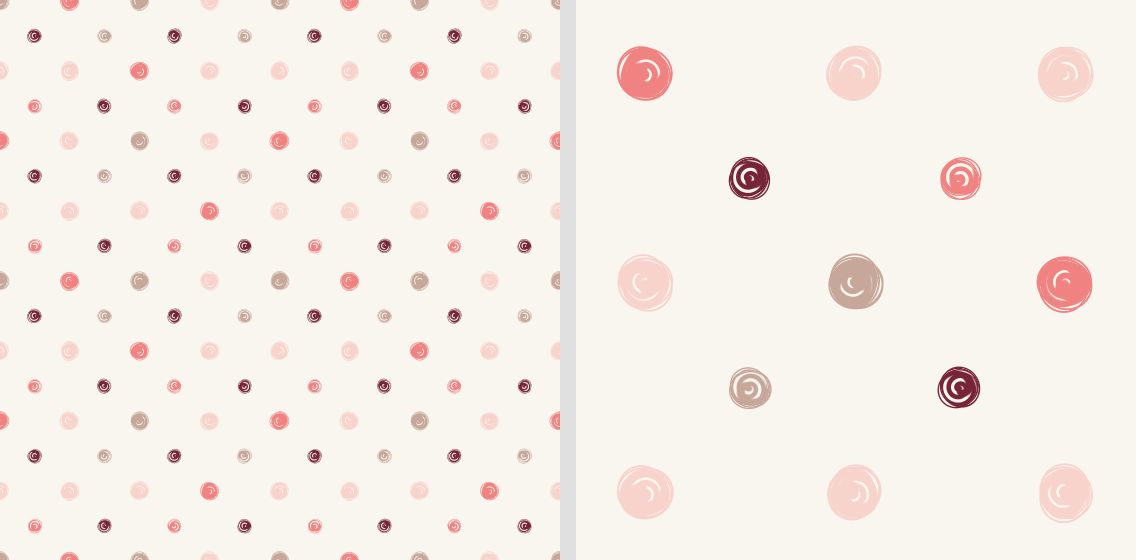
Left, the full canvas; right, a detail of the centre.
Reproduce this pattern procedurally as a WebGL 2 fragment shader.

```glsl
#version 300 es
precision highp float;

uniform vec2 u_resolution;
out vec4 outColor;

const float TAU = 6.2831853;
const float CELLS = 8.0;                  // dots across and down
const float MOTIF = 4.0;                  // cells before colours and shapes recur
const vec2 OFFSET = vec2(-0.001, 0.002);  // lattice shift, y downwards
const float BIG_RADIUS = 0.138;           // in cells
const float SMALL_RADIUS = 0.104;
const vec4 CORAL_COLUMN = vec4(1.0, 2.0, 0.0, 3.0); // one per motif row

// Scribble proportions, relative to the dot radius
const float BODY_RADIUS = 0.84;
const float WOBBLE = 0.035;
const int LOOPS = 3;
const float LOOP_RADIUS = 0.88;
const float LOOP_DRIFT = 0.17;
const float LOOP_HALF_WIDTH = 0.032;

// Spiral gaps: pitch, half width, outer reach, share of the turn left open
const vec4 BIG_GAPS = vec4(0.30, 0.045, 0.62, -0.15);
const vec4 SMALL_GAPS = vec4(0.36, 0.075, 0.80, 0.55);

const vec3 CREAM = vec3(0.976, 0.965, 0.937);
const vec3 BLUSH = vec3(0.970, 0.827, 0.800);
const vec3 TAUPE = vec3(0.775, 0.655, 0.600);
const vec3 CORAL = vec3(0.940, 0.510, 0.505);
const vec3 PLUM = vec3(0.465, 0.140, 0.220);

vec3 hash3(vec3 p) {
    p = fract(p * vec3(0.1031, 0.1030, 0.0973));
    p += dot(p, p.yxz + 33.33);
    return fract((p.xxy + p.yxx) * p.zyx);
}

// Coverage of the region where distance is negative
float fill(float distance, float pixel) {
    return clamp(0.5 - distance / pixel, 0.0, 1.0);
}

// Coverage of a line, also when thinner than a pixel
float stroke(float distance, float halfWidth, float pixel) {
    return fill(distance - halfWidth, pixel) - fill(distance + halfWidth, pixel);
}

// Hand-scribbled disc of unit radius
float scribble(vec2 p, vec3 seed, vec4 gaps, float pixel) {
    vec3 phase = TAU * hash3(seed);
    float radius = length(p);
    float angle = atan(p.y, p.x + 1e-5);

    // Uneven body
    float edge = BODY_RADIUS
        + WOBBLE * (cos(2.0 * angle + phase.x) + cos(3.0 * angle + phase.y));
    float ink = fill(radius - edge, pixel);

    // Broken spiral where the ground shows through
    float turn = fract(radius / gaps.x - angle / TAU + phase.z / TAU);
    float gap = stroke((turn - 0.5) * gaps.x, gaps.y, pixel);
    float open = smoothstep(-0.2, 0.3, cos(angle + 5.0 * radius + phase.y) + gaps.w);
    float reach = smoothstep(0.08, 0.18, radius)
        * (1.0 - smoothstep(gaps.z - 0.08, gaps.z + 0.04, radius));
    ink *= 1.0 - gap * open * reach;

    // Loose loops around the rim
    for (int i = 0; i < LOOPS; i++) {
        vec3 random = hash3(seed + vec3(7.0, 3.0, 11.0 * float(i + 1)));
        vec2 q = p - LOOP_DRIFT * (random.xy - 0.5);
        float oval = 1.0 + 0.05 * cos(2.0 * angle + TAU * random.z);
        float loopLine = stroke(length(q) - LOOP_RADIUS * oval, LOOP_HALF_WIDTH, pixel);
        ink = max(ink, loopLine);
    }
    return ink;
}

vec3 bigColor(vec2 id) {
    if (id.x == CORAL_COLUMN[int(id.y)]) return CORAL;
    bool evenCell = mod(id.x, 2.0) + mod(id.y, 2.0) < 0.5;
    return evenCell ? TAUPE : BLUSH;
}

vec3 smallColor(vec2 id) {
    if (mod(id.x + id.y, 2.0) < 0.5) return PLUM;
    return mod(id.y, 2.0) < 0.5 ? TAUPE : CORAL;
}

void main() {
    vec2 uv = gl_FragCoord.xy / u_resolution;
    vec2 p = CELLS * (vec2(uv.x, 1.0 - uv.y) - OFFSET);
    float pixel = CELLS / min(u_resolution.x, u_resolution.y);

    // Big dots on lattice corners, small dots in cell centres
    vec2 corner = floor(p + 0.5);
    vec2 cell = floor(p);
    vec2 bigId = mod(corner, MOTIF);
    vec2 smallId = mod(cell, MOTIF);

    float big = scribble((p - corner) / BIG_RADIUS, vec3(bigId + 1.0, 5.0),
        BIG_GAPS, pixel / BIG_RADIUS);
    float small = scribble((p - cell - 0.5) / SMALL_RADIUS, vec3(smallId + 1.0, 19.0),
        SMALL_GAPS, pixel / SMALL_RADIUS);

    vec3 color = mix(CREAM, bigColor(bigId), big);
    color = mix(color, smallColor(smallId), small);
    outColor = vec4(color, 1.0);
}
```
